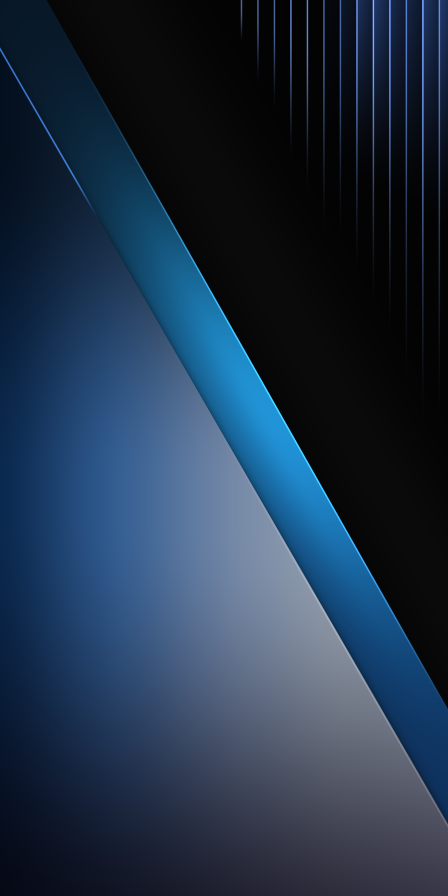
Give the GLSL for this background, as a WebGL 1 fragment shader.

```glsl
precision highp float;
// A glossy blue diagonal band between a misty steel-blue panel and a black field,
// with thin luminous vertical blades hanging from the upper right corner.
// Built from signed line distances, smooth colour ramps and one repeated stripe.

uniform vec2 u_resolution;

// Layout: x runs 0..1, y runs 0..2 upward
const vec2 UPPER_A = vec2(0.104, 2.0);
const vec2 UPPER_B = vec2(1.0, 0.417);
const vec2 LOWER_A = vec2(0.0, 1.891);
const vec2 LOWER_B = vec2(1.0, 0.161);
const float BLADE_START = 0.539;
const float BLADE_STEP = 0.0368;
const float BLADE_WIDTH = 0.0032;
const float BAND_PEAK = 1.10;
const float BAND_SPREAD = 0.45;

// Palette
const vec3 NAVY = vec3(0.035, 0.150, 0.295);
const vec3 STEEL = vec3(0.190, 0.360, 0.570);
const vec3 MIST = vec3(0.450, 0.530, 0.655);
const vec3 SILVER = vec3(0.580, 0.625, 0.680);
const vec3 DUSK = vec3(0.100, 0.090, 0.130);
const vec3 BAND_TOP = vec3(0.030, 0.085, 0.145);
const vec3 BAND_FOOT = vec3(0.055, 0.190, 0.360);
const vec3 BAND_GLOW = vec3(0.080, 0.410, 0.540);
const vec3 RIM = vec3(0.330, 0.680, 0.900);
const vec3 SPARK = vec3(0.250, 0.480, 0.850);
const vec3 BLADE_LINE = vec3(0.420, 0.570, 0.880);
const vec3 BLADE_FILL = vec3(0.130, 0.235, 0.450);

float hash(float n) {
  return fract(sin(n * 12.9898) * 43758.5453);
}

// Signed distance to the line a-b, positive on its upper right side
float lineDistance(vec2 p, vec2 a, vec2 b) {
  vec2 d = normalize(b - a);
  return dot(p - a, vec2(-d.y, d.x));
}

// Soft-edged stroke whose coverage stays stable at small sizes
float stroke(float d, float width, float px) {
  return min(1.0, width / px) * (1.0 - smoothstep(0.0, max(width, px), abs(d)));
}

// Misty panel: horizontal ramp, dimmed at the top and dusky at the bottom
vec3 panelColor(vec2 p) {
  vec3 c = mix(NAVY, STEEL, smoothstep(-0.04, 0.29, p.x));
  c = mix(c, MIST, smoothstep(0.20, 0.56, p.x));
  c = mix(c, SILVER, smoothstep(0.46, 0.78, p.x));
  c *= mix(0.38, 1.0, 1.0 - smoothstep(0.92, 1.68, p.y));
  float low = 1.0 - smoothstep(-0.18, 0.82, p.y + 0.12 * (p.x - 0.5));
  vec3 dusk = mix(DUSK * vec3(0.2, 0.3, 0.55), DUSK * 1.6, p.x);
  return mix(c, dusk, low);
}

// Glossy band: glow along its length, brighter toward its upper edge
vec3 bandColor(vec2 p, float across) {
  float t = (p.y - BAND_PEAK) / BAND_SPREAD;
  float glow = exp(-t * t) * mix(0.62, 1.05, smoothstep(0.0, 0.8, across));
  vec3 base = mix(BAND_FOOT, BAND_TOP, smoothstep(0.5, 1.85, p.y));
  return base + BAND_GLOW * glow;
}

// Black field with a faint sheen parallel to the band
vec3 fieldColor(float d) {
  float t = (d - 0.12) / 0.13;
  return vec3(0.010, 0.010, 0.012) + 0.030 * exp(-t * t);
}

// Vertical blades: a bright left line, then a fill fading rightward and down
vec3 bladeColor(vec2 p, float px) {
  float s = (p.x - BLADE_START) / BLADE_STEP;
  float id = floor(s + 0.5);
  float cell = floor(s);
  float fromTop = 2.0 - p.y;
  float reach = 0.15 + 1.95 * id * BLADE_STEP + 0.10 * (hash(id) - 0.5);
  float lineFade = 1.0 - smoothstep(0.15 * reach, reach, fromTop);
  float lit = stroke((s - id) * BLADE_STEP, BLADE_WIDTH, px);
  lit *= mix(0.55, 1.0, hash(id + 7.0)) * lineFade * step(-0.5, id);
  float strength = smoothstep(4.0, 8.0, cell) * mix(0.6, 1.1, hash(cell + 3.0));
  float fillFade = 1.0 - smoothstep(-0.1, 0.28 + 0.022 * cell, fromTop);
  float fill = strength * fillFade * mix(1.0, 0.55, fract(s));
  return BLADE_LINE * lit + BLADE_FILL * fill;
}

void main() {
  vec2 p = gl_FragCoord.xy / u_resolution * vec2(1.0, 2.0);
  float px = 1.0 / u_resolution.x;
  float upper = lineDistance(p, UPPER_A, UPPER_B);
  float lower = lineDistance(p, LOWER_A, LOWER_B);
  float across = clamp(lower / max(lower - upper, 0.001), 0.0, 1.0);

  // Band, with a narrow shadow where it meets the panel
  vec3 band = bandColor(p, across);
  band *= 1.0 - 0.35 * exp(-max(lower, 0.0) / 0.008);
  vec3 field = fieldColor(upper) + bladeColor(p, px);
  vec3 color = mix(panelColor(p), band, smoothstep(-0.6 * px, 0.6 * px, lower));
  color = mix(color, field, smoothstep(-0.6 * px, 0.6 * px, upper));

  // Edge highlights
  float rimFade = smoothstep(0.35, 0.8, p.y) * (1.0 - smoothstep(1.3, 1.95, p.y));
  color += RIM * 0.45 * rimFade * stroke(upper + 0.002, 0.003, px);
  float sparkFade = smoothstep(1.50, 1.62, p.y);
  color += SPARK * 0.85 * sparkFade * stroke(lower, 0.0035, px);
  float seamFade = 1.0 - smoothstep(0.6, 1.1, p.y);
  color += 0.12 * seamFade * stroke(lower + 0.003, 0.003, px);

  gl_FragColor = vec4(clamp(color, 0.0, 1.0), 1.0);
}
```
